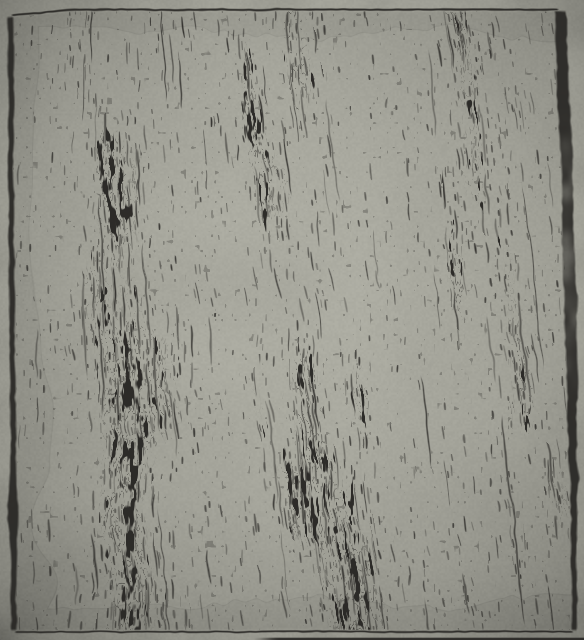
Reproduce this texture procedurally as a Shadertoy shader.

```glsl
const vec3 INK = vec3(0.150, 0.145, 0.135);
const vec3 PAINT_TINT = vec3(1.0, 1.0, 0.94);

float hash(vec2 p) {
    vec3 q = fract(p.xyx * 0.1031);
    q += dot(q, q.yzx + 33.33);
    return fract((q.x + q.y) * q.z);
}

float noise(vec2 p) {
    vec2 i = floor(p), f = fract(p);
    f = f * f * (3.0 - 2.0 * f);
    return mix(mix(hash(i), hash(i + vec2(1, 0)), f.x),
               mix(hash(i + vec2(0, 1)), hash(i + vec2(1, 1)), f.x), f.y);
}

// Soft stripe of given half width around zero
float stripe(float d, float halfWidth, float blur) {
    return 1.0 - smoothstep(-blur, blur, abs(d) - halfWidth);
}

// One tapered crack per cell, in columns with shifted rows
float cracks(vec2 p, vec2 cell, float thickness, float density, float seed, float blur) {
    float column = floor(p.x / cell.x);
    float row = p.y / cell.y + hash(vec2(column, seed));
    vec2 id = vec2(column, floor(row)) + seed * 17.0;
    float reach = mix(0.18, 0.48, hash(id + 5.3));
    float along = (fract(row) - 0.5) / reach;
    float taper = max(0.0, 1.0 - along * along);
    float centre = mix(0.22, 0.78, hash(id + 41.7));
    float across = (fract(p.x / cell.x) - centre) * cell.x;
    float halfWidth = thickness * mix(0.4, 1.4, hash(id + 73.1)) * sqrt(taper);
    float depth = mix(0.4, 1.0, hash(id + 97.9)) * smoothstep(0.0, 0.35, taper);
    return stripe(across, halfWidth, blur) * depth * step(hash(id), density);
}

// Torn flakes of bare wood, with thin rims
float flakes(vec2 p, float cluster) {
    float grain = 0.6 * noise(p * vec2(150, 24)) + 0.4 * noise(p * vec2(310, 75));
    float limit = mix(1.0, 0.59, cluster);
    float bare = smoothstep(limit - 0.03, limit + 0.07, grain);
    float rim = stripe(grain - 0.47, 0.012, 0.025) * smoothstep(0.35, 0.9, cluster);
    return max(bare, 0.6 * rim);
}

// Brightness of the paint, falling off to the corners
float lighting(vec2 uv) {
    vec2 d = 2.0 * (uv - vec2(0.52, 0.55));
    float r2 = dot(d, d);
    return 0.672 - 0.058 * r2 - 0.024 * r2 * r2;
}

void mainImage(out vec4 fragColor, in vec2 fragCoord) {
    vec2 p = fragCoord / iResolution.y;
    vec2 uv = fragCoord / iResolution.xy;
    float blur = max(1.0 / iResolution.y, 0.0012);

    // Leaning, wavering wood grain
    vec2 wood = p;
    wood.x += 0.11 * smoothstep(0.0, 0.5, uv.x) * (p.y - 0.5);
    wood.x += 0.010 * (noise(p * vec2(7, 10)) - 0.5);
    wood.x += 0.004 * (noise(p * vec2(35, 48) + 9.0) - 0.5);

    // Worn zones in three broad bands
    float bands = 0.5 + 0.5 * cos(6.2832 * (wood.x / 0.914 - 0.2) / 0.33);
    float patches = noise(wood * vec2(24, 6) + 3.7);
    float wear = 0.62 * patches + 0.38 * bands;
    float cluster = smoothstep(0.52, 0.88, wear);

    // Board outline with ragged sides
    float ragged = noise(p * 32.0) - 0.5 + 0.6 * (noise(p * 95.0) - 0.5);
    float left = p.x - mix(0.022, 0.016, uv.y) + 0.003 * ragged;
    float right = p.x - mix(0.898, 0.874, uv.y * uv.y) + 0.004 * ragged;
    float top = p.y - mix(0.976, 0.985, smoothstep(0.0, 0.15, uv.x)) + 0.002 * ragged;
    float bottom = p.y - 0.013 + 0.002 * ragged;
    float inside = smoothstep(0.0, 0.006, min(min(left, -right), min(bottom, -top)));
    float sideSpan = smoothstep(0.0, 0.006, min(bottom, -top));
    float flatSpan = smoothstep(0.0, 0.006, min(left, -right));

    // Paint with mottling, fine grain and peeled borders
    float paint = lighting(uv);
    paint += 0.025 * (noise(p * 9.0) - 0.5) + 0.024 * (noise(p * 330.0) - 0.5);
    float waver = 0.028 * (noise(vec2(p.x * 14.0, 2.0)) - 0.5)
                + 0.010 * (noise(vec2(p.x * 60.0, 7.0)) - 0.5);
    float peel = min(min(0.945 - p.y, p.y - 0.062) + waver,
                     p.x - 0.075 + 0.05 * (noise(p * 11.0) - 0.5) + 0.03 * uv.y);
    paint -= inside * 0.018 * (1.0 - smoothstep(-0.002, 0.002, peel));
    paint -= inside * 0.045 * stripe(peel, 0.0006, blur);
    paint += 0.04 * (1.0 - inside) * noise(p * 22.0);

    // Cracks from short ticks to long splits
    float ink = 0.0;
    vec2 cell = vec2(0.008, 0.020);
    for (int i = 0; i < 5; i++) {
        float seed = float(i) + 1.0;
        float density = 0.09 + 0.13 * bands * patches + 0.38 * cluster;
        float crack = cracks(wood, cell, 0.0011, density, seed, blur);
        ink = max(ink, 0.88 * crack);
        cell *= vec2(1.45, 2.1);
    }
    float pits = smoothstep(0.86, 0.95, noise(p * vec2(190, 130)));
    ink = max(ink, 0.28 * pits);
    ink = max(ink, 0.95 * flakes(wood, cluster)) * inside;

    // Shadowed gaps around the board
    float bulge = 0.005 * stripe(uv.y - 0.2, 0.03, 0.06);
    float leftGap = stripe(left, 0.0042 + bulge, 0.0025) * sideSpan;
    float swell = mix(0.004, 0.009, smoothstep(0.05, 0.5, uv.y));
    float rightGap = stripe(right, swell, 0.0025) * sideSpan;
    rightGap *= 1.0 - 0.5 * stripe(uv.y - 0.6, 0.16, 0.08) * noise(p * vec2(60, 40));
    float seams = max(stripe(top, 0.0016, 0.0015), stripe(bottom, 0.0014, 0.0015)) * flatSpan;
    float floorGap = (1.0 - smoothstep(0.002, 0.005, p.y)) * smoothstep(0.43, 0.48, uv.x);
    float gaps = max(max(leftGap, rightGap), max(seams, floorGap));
    ink = max(ink, 0.92 * gaps);

    fragColor = vec4(mix(paint * PAINT_TINT, INK, ink), 1.0);
}
```
